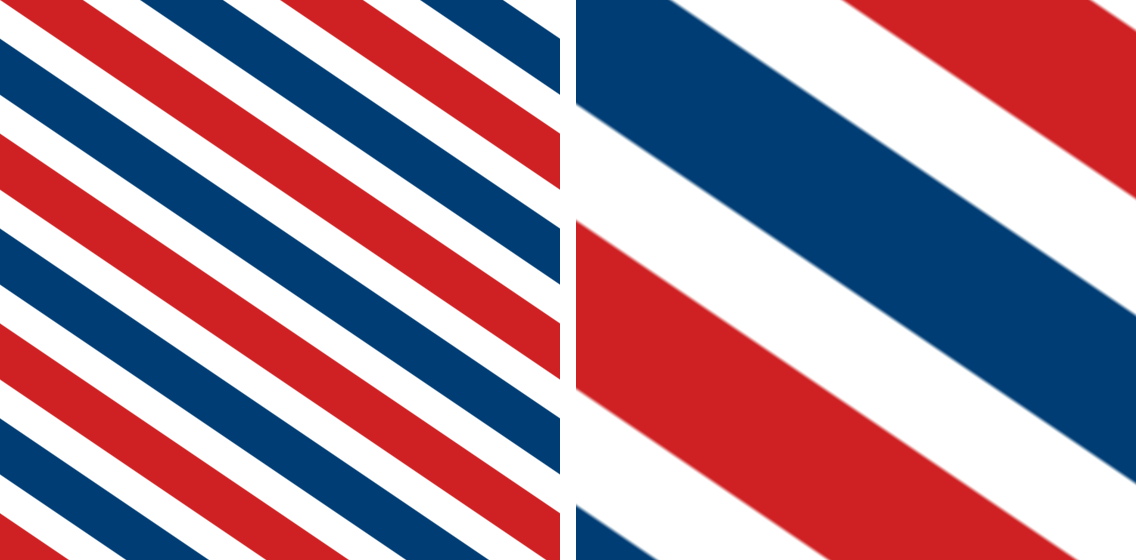
Left: the whole. Right: its middle third, enlarged.
A three.js fragment shader for this pattern:

```glsl
// Diagonal stripes, alternating navy and red on white, falling from left to right.
varying vec2 vUv;

// Coverage of a band centred on each whole number of the phase.
float bandMask(float phase, float halfWidth, float softness) {
  float distanceToCentre = abs(fract(phase + 0.5) - 0.5);
  return 1.0 - smoothstep(halfWidth - softness, halfWidth + softness, distanceToCentre);
}

void main() {
  vec3 white = vec3(0.995, 1.0, 0.995);
  vec3 navy = vec3(0.005, 0.24, 0.46);
  vec3 red = vec3(0.81, 0.13, 0.14);

  // Four bands across and 5.9 up; even bands are navy, odd ones red.
  float phase = dot(vUv, vec2(4.0, 5.9)) - 5.197;
  float isRed = mod(floor(phase + 0.5), 2.0);
  vec3 bandColor = mix(navy, red, step(0.5, isRed));

  gl_FragColor = vec4(mix(white, bandColor, bandMask(phase, 0.2955, 0.011)), 1.0);
}
```
